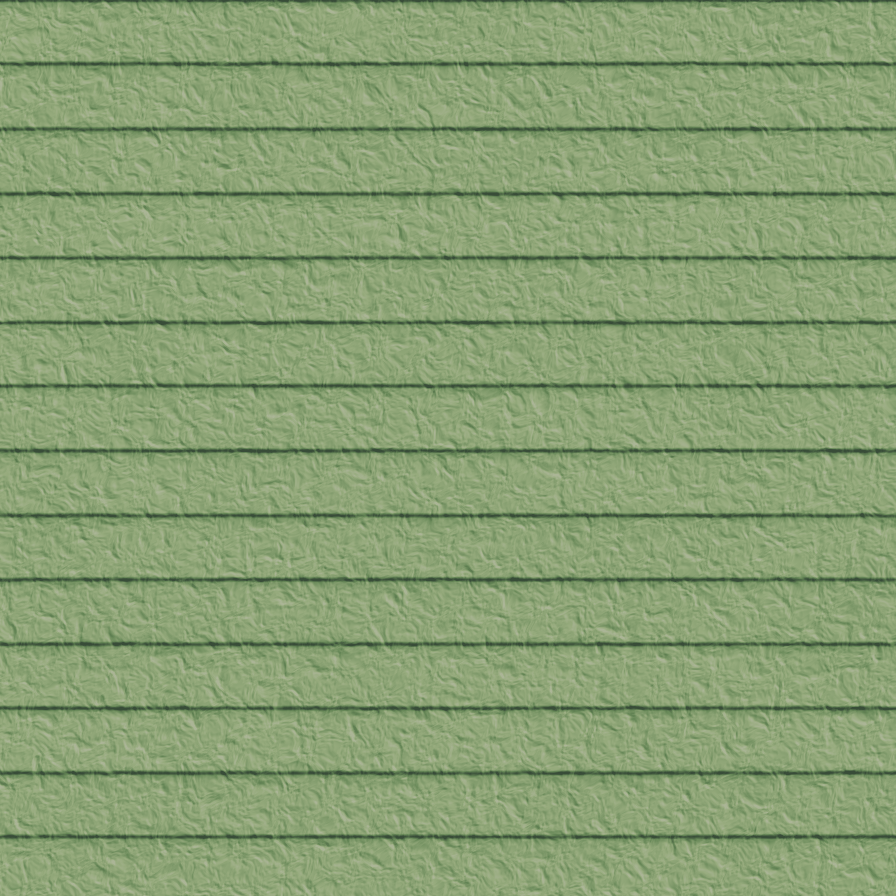
Write a WebGL 2 fragment shader that draws this texture.

```glsl
#version 300 es
precision highp float;
// Green horizontal lap siding with an embossed stucco grain and shadowed joints.

uniform vec2 u_resolution;
out vec4 fragColor;

const float BOARDS = 13.92;
const vec3 DEEP = vec3(0.22, 0.30, 0.22);
const vec3 MOSS = vec3(0.40, 0.53, 0.34);
const vec3 SAGE = vec3(0.59, 0.67, 0.49);
const vec3 PALE = vec3(0.67, 0.71, 0.59);

float hash(vec2 p) {
    vec3 q = fract(vec3(p.xyx) * 0.1031);
    q += dot(q, q.yzx + 33.33);
    return fract((q.x + q.y) * q.z);
}

// Slope of one lattice corner, projected on the offset to it
float corner(vec2 cell, vec2 local, vec2 offset) {
    float angle = 6.2832 * hash(cell + offset);
    return dot(vec2(cos(angle), sin(angle)), local - offset);
}

float gradientNoise(vec2 p) {
    vec2 cell = floor(p);
    vec2 f = p - cell;
    vec2 w = f * f * f * (f * (f * 6.0 - 15.0) + 10.0);
    float low = mix(corner(cell, f, vec2(0, 0)), corner(cell, f, vec2(1, 0)), w.x);
    float high = mix(corner(cell, f, vec2(0, 1)), corner(cell, f, vec2(1, 1)), w.x);
    return mix(low, high, w.y);
}

// Warped, creased plaster relief
float stuccoHeight(vec2 p) {
    vec2 warp = vec2(gradientNoise(p * 38.0), gradientNoise(p * 38.0 + 71.0));
    p += 0.010 * warp;
    float height = 0.0;
    float weight = 1.0;
    float scale = 62.0;
    for (int i = 0; i < 3; i++) {
        float n = gradientNoise(p * scale + float(i) * 19.0);
        height += weight * (0.55 * n - 0.8 * abs(n));
        weight *= 0.55;
        scale *= 1.9;
    }
    return height;
}

// Height difference along the light direction
float emboss(vec2 p, vec2 lightDir, float reach) {
    vec2 shift = lightDir * reach;
    return stuccoHeight(p - shift) - stuccoHeight(p + shift);
}

// Darkness around a joint; d is the distance below it in board heights
float jointShade(float d, float blur) {
    float core = 1.0 - smoothstep(0.012, 0.036 + blur, abs(d));
    float shadow = d > 0.0 ? exp(-d / 0.062) : exp(d / 0.022);
    return 0.36 * core + 0.42 * shadow;
}

vec3 paintRamp(float tone) {
    vec3 color = mix(DEEP, MOSS, clamp(tone / 0.45, 0.0, 1.0));
    color = mix(color, SAGE, clamp((tone - 0.45) / 0.40, 0.0, 1.0));
    return mix(color, PALE, clamp((tone - 0.85) / 0.25, 0.0, 1.0));
}

void main() {
    vec2 uv = gl_FragCoord.xy / u_resolution;

    // Boards counted downward from the top edge
    float row = (1.0 - uv.y) * BOARDS;
    float joint = floor(row + 0.5);
    float jitter = 0.025 * (hash(vec2(joint, 4.0)) - 0.5);
    float waver = 0.012 * gradientNoise(vec2(uv.x * 60.0, joint * 7.3));
    float below = row - joint - jitter - waver;

    // Grain relief with faint patches and board-to-board variation
    float relief = emboss(uv, normalize(vec2(0.65, 0.76)), 0.0013);
    float patches = gradientNoise(uv * 9.0) + 0.6 * gradientNoise(uv * 23.0 + 40.0);
    float board = hash(vec2(floor(row - jitter), 9.0)) - 0.5;
    float tone = 0.79 + 0.72 * clamp(relief, -0.55, 0.45);
    tone += 0.035 * patches + 0.02 * board;

    // Joint shadow, slightly uneven along its length
    float wear = 1.0 + 0.25 * gradientNoise(vec2(uv.x * 95.0, joint * 3.7));
    tone -= wear * jointShade(below, BOARDS / u_resolution.y);

    fragColor = vec4(paintRamp(tone), 1.0);
}
```
